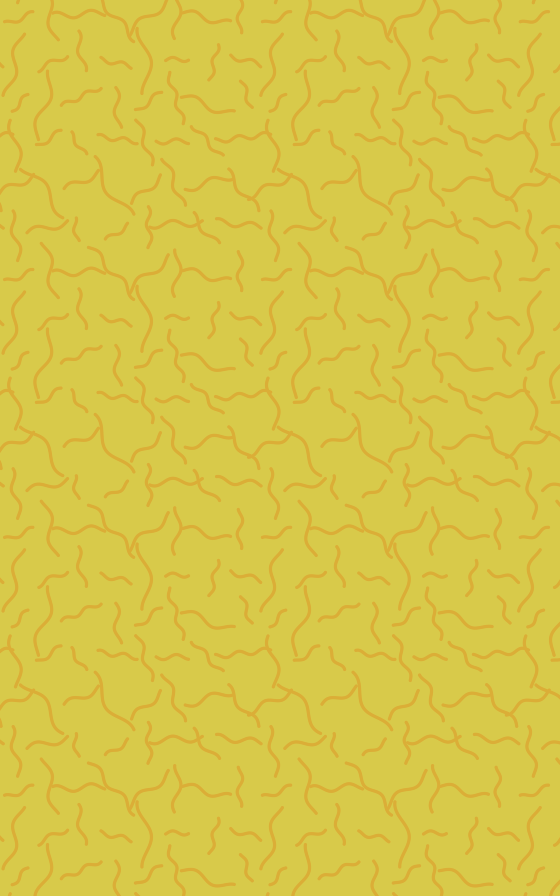
Give the GLSL for this pattern, as a WebGL 1 fragment shader.

```glsl
precision highp float;
// Repeating tile of short wavy ochre strokes scattered on a mustard ground.

uniform vec2 u_resolution;

// Lengths are fractions of the canvas width.
#define TILE 0.4604
#define GRID vec2(8.0, 6.0)
#define STROKE_WIDTH 0.0058
#define JITTER 0.32
#define TILT_MIN -0.35
#define TILT_MAX 0.85
#define MIN_WAVE 0.042
#define WAVE_HEIGHT 0.095
#define GROUND vec3(0.847, 0.792, 0.290)
#define INK vec3(0.860, 0.682, 0.215)

const float TAU = 6.2831853;

vec4 hash4(vec2 p) {
  vec4 q = fract(p.xyxy * vec4(0.1031, 0.1030, 0.0973, 0.1099) + 0.137);
  q += dot(q, q.wzxy + 33.33);
  return fract((q.xxyz + q.yzzw) * q.zywx);
}

// Distance to a sine stroke along x, refined by Gauss-Newton steps.
float waveDistance(vec2 p, float halfLength, float wavelength, float phase) {
  float k = TAU / wavelength;
  float height = WAVE_HEIGHT * wavelength;
  float t = clamp(p.x, -halfLength, halfLength);
  for (int i = 0; i < 4; i++) {
    vec2 offset = p - vec2(t, height * sin(k * t + phase));
    vec2 tangent = vec2(1.0, height * k * cos(k * t + phase));
    t += dot(offset, tangent) / dot(tangent, tangent);
    t = clamp(t, -halfLength, halfLength);
  }
  return length(p - vec2(t, height * sin(k * t + phase)));
}

// Distance to the stroke owned by one cell; p is relative to the cell centre.
float strokeDistance(vec2 p, vec2 cell, vec2 cellSize) {
  vec2 id = mod(cell, GRID);
  vec4 place = hash4(id + 3.7);
  vec4 shape = hash4(id * 1.7 + 41.3);
  p -= (place.xy - 0.5) * JITTER * cellSize;

  // Alternating upright and lying strokes keep neighbours from crossing.
  float upright = mod(id.x + id.y, 2.0);
  float angle = mix(TILT_MIN, TILT_MAX, place.z) + upright * TAU * 0.25;
  float c = cos(angle);
  float s = sin(angle);
  p = vec2(c * p.x + s * p.y, c * p.y - s * p.x);

  float longest = mix(0.052, 0.066, upright);
  float halfLength = mix(0.019, longest, shape.x);
  float wavelength = max(MIN_WAVE, halfLength * mix(0.9, 2.0, shape.y));
  return waveDistance(p, halfLength, wavelength, TAU * shape.z);
}

void main() {
  vec2 p = gl_FragCoord.xy / u_resolution.x;
  vec2 cellSize = TILE / GRID;
  vec2 home = floor(p / cellSize);

  // Nearest stroke among the surrounding cells.
  float d = 1.0;
  for (int y = -1; y <= 1; y++) {
    for (int x = -1; x <= 1; x++) {
      vec2 cell = home + vec2(float(x), float(y));
      d = min(d, strokeDistance(p - (cell + 0.5) * cellSize, cell, cellSize));
    }
  }

  // Antialiased edge about one pixel wide.
  float soft = 0.6 / u_resolution.x;
  float edge = 0.5 * STROKE_WIDTH;
  float ink = 1.0 - smoothstep(edge - soft, edge + soft, d);
  gl_FragColor = vec4(mix(GROUND, INK, ink), 1.0);
}
```
